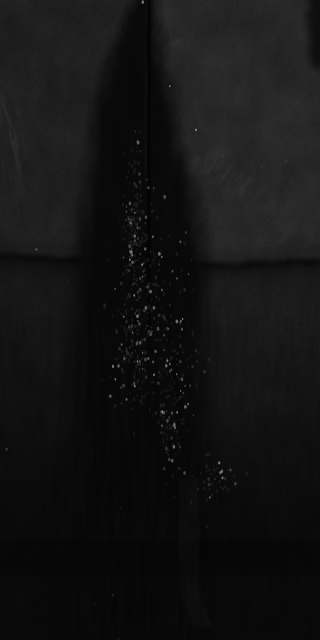
This texture is drawn by a Shadertoy shader. Its source:

```glsl
#define STAIN_X 0.455
#define STAIN_TONE 0.030
#define LEFT_TONE 0.122
#define RIGHT_TONE 0.152
#define SEAM_Y 1.18
#define GRAIN 0.014
#define FLECK_CELLS 120.0
#define FLECK_GAIN 0.42

float hash(vec2 p) {
    vec3 q = fract(vec3(p.xyx) * 0.1031);
    q += dot(q, q.yzx + 33.33);
    return fract((q.x + q.y) * q.z);
}

float lattice(vec2 cell, vec2 offset) {
    float angle = 6.2832 * hash(cell);
    return dot(vec2(cos(angle), sin(angle)), offset);
}

float gradientNoise(vec2 p) {
    vec2 i = floor(p), f = p - i;
    vec2 u = f * f * f * (f * (f * 6.0 - 15.0) + 10.0);
    vec2 e = vec2(1, 0);
    return mix(mix(lattice(i, f), lattice(i + e, f - e), u.x),
               mix(lattice(i + e.yx, f - e.yx), lattice(i + 1.0, f - 1.0), u.x), u.y);
}

float fbm(vec2 p) {
    float sum = 0.0, amp = 0.7;
    for (int k = 0; k < 5; k++) {
        sum += amp * gradientNoise(p);
        p = mat2(1.6, 1.2, -1.2, 1.6) * p + 7.3;
        amp *= 0.55;
    }
    return sum;
}

// Soft elliptical spot, turned by an angle
float spot(vec2 p, vec2 centre, vec2 radius, float angle) {
    float c = cos(angle), s = sin(angle);
    vec2 q = mat2(c, -s, s, c) * (p - centre) / radius;
    return exp(-dot(q, q));
}

float box(vec2 p, vec2 lo, vec2 hi, float soft) {
    vec2 m = smoothstep(lo - soft, lo + soft, p) * (1.0 - smoothstep(hi - soft, hi + soft, p));
    return m.x * m.y;
}

float seamHeight(float x) {
    return SEAM_Y - 0.01 * smoothstep(0.4, 0.65, x) + 0.022 * exp(-x * 6.0)
         + 0.012 * smoothstep(0.7, 1.0, x) + 0.012 * fbm(vec2(x * 9.0, 2.0));
}

// Plaster panels, fading towards the floor
float wall(vec2 p, float seam) {
    float side = smoothstep(0.35, 0.55, p.x);
    float upper = mix(LEFT_TONE, RIGHT_TONE, side);
    float lower = mix(0.036, mix(0.086, 0.106, side), smoothstep(0.25, 1.15, p.y));
    float tone = mix(lower, upper, smoothstep(-0.015, 0.025, p.y - seam));
    float clouds = fbm(p * 5.0) + 0.5 * fbm(p * vec2(22.0, 14.0) + 4.0);
    return tone * (1.0 + 0.26 * clouds);
}

// Pale rubbed areas broken into strokes
float scuffs(vec2 p) {
    vec2 d = mat2(0.78, 0.62, -0.62, 0.78) * p;
    float strokes = smoothstep(-0.15, 0.35, fbm(d * vec2(26.0, 9.0)));
    float streaks = smoothstep(-0.1, 0.3, fbm(vec2(p.x + p.y * 0.18, p.y * 0.18) * 45.0));
    float right = spot(p, vec2(0.73, 1.44), vec2(0.13, 0.045), -0.65)
                + 0.7 * spot(p, vec2(0.53, 1.875), vec2(0.05, 0.025), 0.0)
                + 0.5 * spot(p, vec2(0.92, 1.27), vec2(0.14, 0.05), 0.1);
    float left = spot(p, vec2(0.035, 1.56), vec2(0.045, 0.13), 0.15);
    return 0.05 * (right * strokes + left * streaks);
}

// Dark run-off that widens below the top edge
float stain(vec2 p) {
    float depth = 2.0 - p.y;
    float left = 0.04 + 0.2 * (1.0 - exp(-2.4 * depth));
    float right = 0.03 + 0.16 * smoothstep(0.0, 0.9, depth);
    float x = p.x - STAIN_X + 0.035 * fbm(p * vec2(12.0, 5.0) + 9.0);
    float outside = max(-x - left, x - right);
    float soft = 0.03 + 0.035 * depth;
    return 1.0 - smoothstep(-soft, soft, outside);
}

float fleckDensity(vec2 p) {
    return 0.75 * spot(p, vec2(0.42, 1.30), vec2(0.024, 0.17), 0.0)
         + 0.45 * spot(p, vec2(0.42, 0.90), vec2(0.05, 0.14), 0.0)
         + 0.40 * spot(p, vec2(0.53, 0.70), vec2(0.035, 0.14), 0.0)
         + 0.28 * spot(p, vec2(0.57, 0.89), vec2(0.05, 0.09), 0.0)
         + 0.30 * spot(p, vec2(0.67, 0.50), vec2(0.06, 0.05), 0.0)
         + 0.18 * spot(p, vec2(0.47, 1.10), vec2(0.08, 0.20), 0.0);
}

// Wet glints scattered over jittered cells
float flecks(vec2 p) {
    vec2 g = p * FLECK_CELLS, home = floor(g);
    float blur = 0.5 * FLECK_CELLS / iResolution.x, sum = 0.0;
    for (int k = 0; k < 9; k++) {
        vec2 cell = home + vec2(k % 3, k / 3) - 1.0;
        vec2 centre = cell + 0.2 + 0.6 * vec2(hash(cell + 11.0), hash(cell + 37.0));
        float lit = step(hash(cell + 71.0), fleckDensity(centre / FLECK_CELLS));
        float size = 0.25 + 0.3 * hash(cell + 5.0);
        float power = 0.12 + 0.88 * pow(hash(cell + 93.0), 5.0);
        float dist = length((g - centre) * vec2(1.0, 0.75));
        sum += lit * power * (1.0 - smoothstep(size - blur, size + blur, dist));
    }
    return sum;
}

void mainImage(out vec4 fragColor, in vec2 fragCoord) {
    vec2 p = fragCoord / iResolution.x;
    float seam = seamHeight(p.x), rise = p.y - seam;
    float tone = wall(p, seam) + scuffs(p);
    float streak = fbm(p * vec2(48.0, 5.0));

    // Horizontal joint with a soft shadow and a worn lip
    float broken = 0.65 + 0.6 * fbm(p * 17.0);
    tone += 0.022 * exp(-pow((rise - 0.022) / 0.012, 2.0)) * broken;
    tone *= 1.0 - 0.32 * exp(-pow(rise / 0.045, 2.0));
    tone *= 1.0 - 0.62 * broken * exp(-pow(rise / 0.012, 2.0));

    // Run-off, corner grime and drips
    tone = mix(tone, STAIN_TONE + 0.012 * streak, 0.95 * stain(p));
    tone *= 1.0 - 0.65 * box(p + 0.02 * fbm(p * 14.0), vec2(0.965, 1.79), vec2(1.1, 2.1), 0.025);
    tone *= 1.0 + 0.22 * streak * (1.0 - smoothstep(0.9, 1.2, p.y));

    // Vertical crack beside a pale ridge
    float crackX = p.x - 0.465 - 0.006 * gradientNoise(vec2(3.0, p.y * 6.0));
    float reach = smoothstep(1.25, 1.5, p.y);
    tone += 0.03 * reach * exp(-pow((crackX + 0.008) / 0.004, 2.0)) * (0.7 + streak);
    tone *= 1.0 - 0.7 * smoothstep(0.7, 1.3, p.y) * exp(-pow(crackX / 0.006, 2.0));

    // Low ledge and leaning post
    tone *= 1.0 - 0.25 * box(p, vec2(-0.1, 0.20), vec2(1.1, 0.31), 0.015);
    float lean = 0.05 * smoothstep(0.18, 0.0, p.y);
    float post = box(p - vec2(lean, 0.0), vec2(0.56, 0.04), vec2(0.62, 0.505), 0.006);
    tone += post * (0.016 + 0.012 * fbm(p * vec2(20.0, 8.0)));

    tone += FLECK_GAIN * flecks(p);
    tone += GRAIN * gradientNoise(p * 110.0) * smoothstep(0.0, 0.12, tone);
    fragColor = vec4(vec3(clamp(tone, 0.0, 1.0)), 1.0);
}
```
